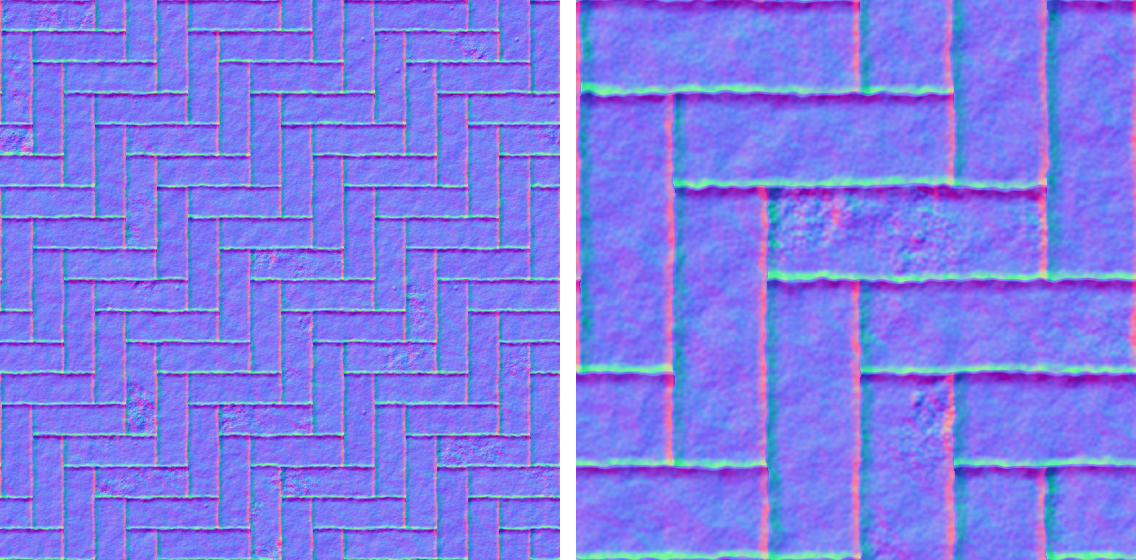
Left: the whole. Right: its middle third, enlarged.
Give the GLSL for this texture map, as a WebGL 1 fragment shader.

```glsl
precision highp float;

uniform vec2 u_resolution;

const float CELLS = 18.0;   // brick widths across the canvas
const float RATIO = 3.0;    // brick length over width

vec2 hash2(vec2 p) {
  vec2 q = vec2(dot(p, vec2(127.1, 311.7)), dot(p, vec2(269.5, 183.3)));
  return fract(sin(q) * 43758.5);
}

vec2 gradientAt(vec2 cell, float period) {
  return hash2(mod(cell, period)) * 2.0 - 1.0;
}

// Tiling gradient noise; frequency is in waves per brick width
float gradientNoise(vec2 p, float frequency) {
  float period = CELLS * frequency;
  p *= frequency;
  vec2 i = floor(p);
  vec2 f = p - i;
  vec2 u = f * f * f * (f * (f * 6.0 - 15.0) + 10.0);
  vec2 e = vec2(1.0, 0.0);
  float a = dot(gradientAt(i, period), f);
  float b = dot(gradientAt(i + e.xy, period), f - e.xy);
  float c = dot(gradientAt(i + e.yx, period), f - e.yx);
  float d = dot(gradientAt(i + e.xx, period), f - e.xx);
  return mix(mix(a, b, u.x), mix(c, d, u.x), u.y);
}

// Clay surface: every octave adds the same slope
float clayHeight(vec2 p, float slope) {
  float height = 0.0;
  float frequency = 2.0;
  for (int i = 0; i < 4; i++) {
    height += slope / frequency * gradientNoise(p, frequency);
    frequency *= 2.0;
  }
  return height;
}

vec2 clayTilt(vec2 p, float slope) {
  vec2 e = vec2(0.02, 0.0);
  float h = clayHeight(p, slope);
  vec2 tilt = vec2(h - clayHeight(p + e.xy, slope), h - clayHeight(p + e.yx, slope)) / e.x;
  tilt.x -= 0.25 * tilt.y;
  return tilt;
}

// Herringbone layout: local position, brick size and wrapped brick id
void herringbone(vec2 p, out vec2 local, out vec2 size, out vec2 id) {
  vec2 cell = floor(p);
  float phase = mod(cell.x - cell.y, 2.0 * RATIO);
  bool lying = phase < RATIO - 0.5;
  vec2 offset = lying ? vec2(phase, 0.0) : vec2(0.0, 2.0 * RATIO - 1.0 - phase);
  size = lying ? vec2(RATIO, 1.0) : vec2(1.0, RATIO);
  local = p - cell + offset;
  id = mod(cell - offset, CELLS) + (lying ? 0.0 : 0.5);
}

// Bevel strength: soft at the joint floor, fading into the brick face
float bevel(float dist, float width, float blur) {
  return smoothstep(0.0, blur, dist) * (1.0 - smoothstep(0.2 * width, width, dist));
}

// Sparse round pits, at most one per cell
vec2 pitTilt(vec2 p, float density) {
  vec2 cell = floor(p);
  vec2 seed = hash2(mod(cell, CELLS) + 41.0);
  vec2 toCentre = p - cell - mix(vec2(0.25), vec2(0.75), seed.yx);
  float radius = 0.05 + 0.05 * seed.y;
  float d = length(toCentre) / radius;
  float rim = smoothstep(0.0, 0.6, d) * (1.0 - smoothstep(0.6, 1.3, d));
  return -toCentre / (radius * max(d, 0.1)) * rim * step(seed.x, density);
}

void main() {
  vec2 p = gl_FragCoord.xy / u_resolution * CELLS;
  p = vec2(p.x - 0.05, CELLS - p.y);
  float pixel = CELLS / min(u_resolution.x, u_resolution.y);

  // Uneven, crumbling brick outlines
  vec2 shifted = p + 5.0;
  vec2 warp = 0.07 * vec2(gradientNoise(p, 1.0), gradientNoise(shifted, 1.0))
            + 0.045 * vec2(gradientNoise(p, 6.0), gradientNoise(shifted, 6.0));
  vec2 local, size, id;
  herringbone(p + warp, local, size, id);
  vec2 far = size - local;
  vec2 seed = hash2(id + 7.0);

  // Rough patches on some bricks
  float patches = smoothstep(-0.1, 0.3, gradientNoise(p + 3.0, 1.0));
  float roughness = 1.0 + 1.4 * patches * smoothstep(0.78, 0.9, seed.x);
  vec2 tilt = clayTilt(p, 0.1 * roughness);
  tilt += (seed - 0.5) * vec2(0.06, 0.08) + vec2(-0.01, -0.05);
  tilt += 0.55 * pitTilt(p, 0.05);

  // Bevels on the four sides
  float blur = max(pixel, 0.025);
  float wear = 0.95 + 0.7 * gradientNoise(p, 5.0);
  float left = bevel(local.x, 0.2, blur);
  float right = bevel(far.x, 0.14, blur);
  float top = bevel(local.y, 0.19, blur);
  float bottom = bevel(far.y, 0.13, blur);
  tilt += wear * (left * vec2(-0.62, 0.18) + right * vec2(0.85, 0.02)
                + top * vec2(0.03, -0.72) + bottom * vec2(-0.04, 0.9));

  // Encode the surface normal as colour
  tilt *= min(1.0, 0.92 / max(length(tilt), 0.001));
  float up = sqrt(1.0 - dot(tilt, tilt));
  float edge = max(max(left, right), max(top, bottom));
  float blue = (0.5 + 0.5 * up) * mix(0.965, 0.89, edge);
  gl_FragColor = vec4(0.5 + 0.5 * tilt, blue, 1.0);
}
```
